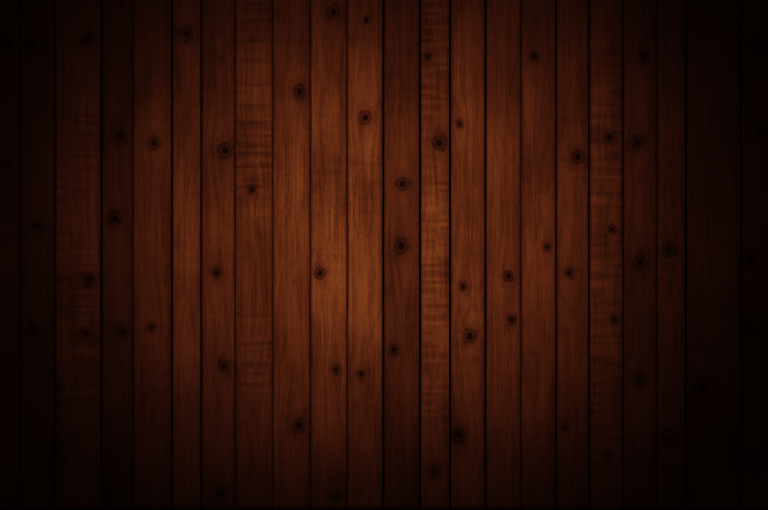
Write a WebGL 2 fragment shader that draws this texture.

```glsl
#version 300 es
precision highp float;

#define SEAMS 21
#define KNOT_ROWS 5
#define KNOT_CHANCE 0.62
#define KNOT_RADIUS 0.013
#define SEAM_WIDTH 0.0024
#define GRAIN_AMOUNT 0.30
#define SAW_AMOUNT 0.16
#define GLOW_CENTER vec2(0.49, 0.56)
#define GLOW_RADIUS vec2(0.52, 0.66)
#define GLOW_LEVEL 0.395
#define SHADE_LEVEL 0.04

uniform vec2 u_resolution;
out vec4 fragColor;

// Right edge of each plank, as a share of the width
const float seamX[SEAMS] = float[SEAMS](
  0.027, 0.072, 0.132, 0.173, 0.224, 0.262, 0.306, 0.355, 0.404, 0.452, 0.499,
  0.547, 0.586, 0.632, 0.678, 0.724, 0.767, 0.811, 0.855, 0.893, 0.965);

// Brightness of each plank
const float plankTone[SEAMS + 1] = float[SEAMS + 1](
  0.85, 0.82, 1.12, 0.78, 0.97, 1.12, 0.98, 0.98, 1.0, 1.06, 1.04,
  0.80, 1.04, 1.06, 1.0, 1.04, 1.0, 1.1, 0.9, 0.98, 0.8, 0.75);

float hash(vec2 p) {
  vec3 q = fract(p.xyx * vec3(0.1031, 0.1030, 0.0973));
  q += dot(q, q.yzx + 33.33);
  return fract((q.x + q.y) * q.z);
}

float noise(vec2 p) {
  vec2 i = floor(p), f = fract(p);
  f = f * f * (3.0 - 2.0 * f);
  float low = mix(hash(i), hash(i + vec2(1, 0)), f.x);
  float high = mix(hash(i + vec2(0, 1)), hash(i + vec2(1, 1)), f.x);
  return mix(low, high, f.y);
}

float fbm(vec2 p) {
  float sum = 0.0, gain = 0.5;
  for (int i = 0; i < 4; i++) {
    sum += gain * noise(p);
    p = p * 2.03 + 17.3;
    gain *= 0.5;
  }
  return sum / 0.9375;
}

// Red drives the ramp; green and blue rise faster in the light
vec3 woodColor(float red) {
  return red * vec3(1.0, 0.26 + 0.45 * red, 0.13 + 0.15 * red);
}

void main() {
  vec2 uv = gl_FragCoord.xy / u_resolution;
  float aspect = u_resolution.x / u_resolution.y;
  float pixel = 1.0 / u_resolution.y;
  vec2 p = vec2(uv.x * aspect, uv.y);

  // Find the plank and the shadow of the gaps beside it
  int plank = 0;
  float left = 0.0, right = 1.0, gap = 0.0, rim = 0.0;
  for (int i = 0; i < SEAMS; i++) {
    float offset = (uv.x - seamX[i]) * aspect;
    if (offset >= 0.0) { plank = i + 1; left = seamX[i]; }
    else right = min(right, seamX[i]);
    float depth = mix(0.5, 0.95, hash(vec2(float(i), 5.0)));
    float line = 1.0 - smoothstep(SEAM_WIDTH - pixel, SEAM_WIDTH + pixel, abs(offset));
    gap = max(gap, depth * max(line, 0.45 * exp(-abs(offset) / 0.006)));
    rim += exp(-pow((offset - 0.007) / 0.003, 2.0));
  }
  float id = float(plank);

  // Knots: dark cores with rings that push the grain aside
  vec2 grainPos = p;
  float knot = 0.0;
  for (int row = 0; row < KNOT_ROWS; row++) {
    vec2 cell = vec2(id * 3.0 + 11.0, float(row) * 7.0 + 2.0);
    if (hash(cell) > KNOT_CHANCE) continue;
    float across = mix(0.22, 0.78, hash(cell + 31.0));
    float along = (float(row) + mix(0.1, 0.9, hash(cell + 57.0))) / float(KNOT_ROWS);
    vec2 q = p - vec2(mix(left, right, across) * aspect, along);
    float size = KNOT_RADIUS * mix(0.5, 1.15, hash(cell + 83.0));
    float r = length(q * vec2(1.0, 0.85)) / size;
    r *= 0.8 + 0.4 * noise(q * 130.0 + cell);
    grainPos.x -= 0.8 * q.x * exp(-dot(q * vec2(1.0, 0.45), q * vec2(1.0, 0.45)) / (size * size * 5.0));
    float rings = 0.5 + 0.5 * cos(r * 7.0);
    float core = 1.0 - smoothstep(0.25, 0.75, r);
    knot = max(knot, max(0.75 * core, exp(-r * r * 0.7) * (0.35 + 0.35 * rings)));
  }

  // Fibres, arched growth lines and broad stains, distinct per plank
  vec2 shift = vec2(id * 13.7, id * 5.3);
  float fibre = fbm(grainPos * vec2(170.0, 7.0) + shift) - 0.5;
  float field = fbm(grainPos * vec2(16.0, 1.8) + shift);
  float growth = pow(0.5 + 0.5 * cos(field * 75.0), 3.0) - 0.3;
  float stain = fbm(p * vec2(14.0, 8.0) + shift) - 0.5;
  float speck = noise(p * vec2(330.0, 190.0)) - 0.5;
  float tone = 1.0 + GRAIN_AMOUNT * (1.3 * fibre - 0.35 * growth + 1.5 * stain + 0.35 * speck);

  // Saw marks run across every fifth plank, faintly on the others
  float sawn = plank % 5 == 2 ? 1.0 : 0.25;
  float saw = noise(vec2(p.x * 18.0 + id * 9.0, p.y * 150.0)) - 0.5;
  tone += SAW_AMOUNT * sawn * saw * 2.0 * smoothstep(0.25, 0.6, noise(p * 6.0 + shift));

  tone *= plankTone[plank] * (1.0 + 0.09 * rim);
  tone *= (1.0 - knot) * (1.0 - gap);

  // Central glow fading into dark borders
  float reach = length((uv - GLOW_CENTER) / GLOW_RADIUS);
  float light = mix(GLOW_LEVEL, SHADE_LEVEL, smoothstep(0.1, 1.12, reach));
  light *= smoothstep(-0.004, 0.012, uv.y);

  fragColor = vec4(woodColor(max(light * tone, 0.008)), 1.0);
}
```
